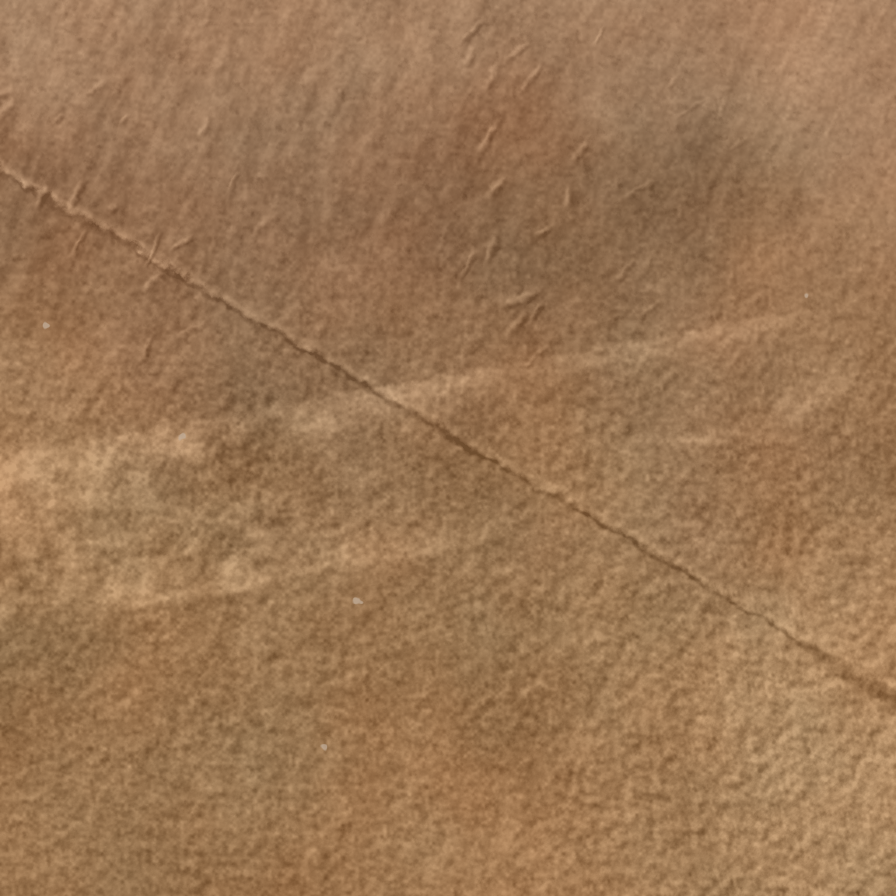
This texture is drawn by a WebGL 1 fragment shader. Its source:

```glsl
precision highp float;
// Dry, trampled earth: layered noise gives soft stains, crust and grain.
// Two tapering sand streaks and a faint arc cross it, cut by a long crack;
// short embossed gouges and a few pale pebbles are scattered by cell loops.
uniform vec2 u_resolution;

const vec3 DARK_EARTH = vec3(0.49, 0.35, 0.215);
const vec3 PALE_SAND = vec3(0.74, 0.585, 0.425);
const vec3 DUSTY_SHIFT = vec3(-0.004, 0.003, 0.034);
const vec3 RUSTY_SHIFT = vec3(0.05, -0.01, -0.03);
const vec3 PEBBLE = vec3(0.76, 0.68, 0.60);
const float BASE_TONE = 0.455;
const float STAIN = 0.62;
const float GRAIN = 0.36;
const float CRUST = 0.90;
const float GOUGE_CELLS = 17.0;
const float GOUGE_ANGLE = 0.85;
const vec2 CRACK = vec2(0.808, -0.585);        // height at left, slope
const vec2 UPPER_STREAK = vec2(0.492, 0.180);
const vec2 LOWER_STREAK = vec2(0.292, 0.188);
const vec2 ARC_CENTRE = vec2(0.77, 0.73);
const float ARC_RADIUS = 0.222;

float hash(vec2 p) {
  return fract(sin(dot(p, vec2(127.1, 311.7))) * 43758.5453);
}

float noise(vec2 p) {
  vec2 i = floor(p), f = fract(p);
  f = f * f * (3.0 - 2.0 * f);
  return mix(mix(hash(i), hash(i + vec2(1, 0)), f.x),
             mix(hash(i + vec2(0, 1)), hash(i + vec2(1, 1)), f.x), f.y);
}

float fbm(vec2 p) {
  float sum = 0.0, amp = 0.5;
  for (int i = 0; i < 5; i++) {
    sum += amp * noise(p);
    p = mat2(1.6, 1.2, -1.2, 1.6) * p + 7.3;
    amp *= 0.5;
  }
  return sum;
}

vec2 turn(vec2 p, float a) {
  return vec2(cos(a) * p.x + sin(a) * p.y, cos(a) * p.y - sin(a) * p.x);
}

float bump(float d, float w) { return exp(-d * d / (w * w)); }

// Height difference across a small step, lit from the upper left
float relief(vec2 q) {
  vec2 lightStep = vec2(-0.2, 0.25);
  return fbm(q - lightStep) - fbm(q + lightStep);
}

// Short slanted cuts, each with a bright and a shaded flank
float gouges(vec2 p) {
  vec2 cell = floor(p * GOUGE_CELLS);
  float sum = 0.0;
  for (int j = -1; j <= 1; j++) {
    for (int i = -1; i <= 1; i++) {
      vec2 id = cell + vec2(i, j);
      vec2 centre = (id + vec2(hash(id), hash(id + 17.0))) / GOUGE_CELLS;
      vec2 q = turn(p - centre, GOUGE_ANGLE + 0.9 * (hash(id + 31.0) - 0.5));
      q.y += 0.008 * (fbm(p * 80.0) - 0.5);
      float halfLength = mix(0.007, 0.030, hash(id + 43.0));
      float width = mix(0.0018, 0.0036, hash(id + 59.0));
      float ends = 1.0 - smoothstep(0.3, 1.0, abs(q.x) / halfLength);
      float flank = bump(q.y - width, width) - 0.75 * bump(q.y + width, width);
      sum += step(0.3, hash(id + 71.0)) * ends * flank;
    }
  }
  return sum;
}

float pebbles(vec2 p) {
  vec2 q = p * 26.0, id = floor(q);
  vec2 offset = fract(q) - 0.3 - 0.4 * vec2(hash(id + 5.0), hash(id + 9.0));
  float radius = mix(0.05, 0.13, hash(id + 13.0));
  float d = length(offset) + 0.15 * (noise(p * 220.0) - 0.5);
  return step(0.993, hash(id + 3.0)) * (1.0 - smoothstep(radius - 0.04, radius + 0.04, d));
}

void main() {
  vec2 p = gl_FragCoord.xy / u_resolution;
  float mottle = fbm(p * 38.0);
  float crumbs = fbm(p * 110.0 + 21.0);
  float wobble = 0.014 * (fbm(p * 55.0 + 3.0) - 0.5);
  float upper = smoothstep(0.45, 0.85, p.y);
  float corner = bump(length((p - vec2(0.93, 0.10)) * vec2(1.0, 0.85)), 0.24);
  float patches = fbm(p * 4.0 + 11.0) - 0.49;

  // Broad stains, drag marks, crust and grain
  float tone = BASE_TONE + STAIN * patches + 0.26 * corner + 0.30 * (fbm(p * 17.0) - 0.49);
  tone += 0.14 * smoothstep(0.75, 1.0, p.y) - 0.09 * bump(length(p - vec2(0.55, 0.74)), 0.25);
  vec2 drag = turn(p, 1.1);
  tone += 0.22 * (noise(drag * vec2(16.0, 140.0)) - 0.5) * (0.3 + 0.9 * noise(p * 6.0));
  tone += CRUST * relief(p * 95.0) * mix(0.75 + 0.5 * corner, 0.35, upper);
  tone += 0.45 * relief(drag * vec2(22.0, 70.0)) * upper * (1.0 - 0.7 * smoothstep(0.4, 0.9, p.x));
  float grain = noise(p * 256.0) + 0.8 * noise(turn(p, 0.6) * 170.0 + 4.0) - 0.9;
  tone += GRAIN * grain * mix(1.0, 0.6, upper);
  tone += 0.6 * max(crumbs - 0.62, 0.0) - 0.9 * max(0.36 - crumbs, 0.0);
  tone += 0.42 * gouges(p) * (0.10 + 0.90 * smoothstep(0.5, 0.68, p.y))
        * smoothstep(0.2, 0.55, noise(p * 5.0 + 2.0)) * (1.0 - 0.7 * smoothstep(0.55, 0.85, p.x));

  // Sand streaks with one crisp edge each, and mottled sand between them
  float below = UPPER_STREAK.x + UPPER_STREAK.y * p.x - p.y + wobble;
  float above = p.y - LOWER_STREAK.x - LOWER_STREAK.y * p.x + wobble;
  float upperSand = smoothstep(-0.004, 0.006, below) * bump(max(below, 0.0), mix(0.055, 0.012, p.x))
                  * (1.0 - smoothstep(0.84, 0.95, p.x));
  float lowerSand = smoothstep(-0.004, 0.006, above) * bump(max(above, 0.0), mix(0.042, 0.016, p.x * 1.7))
                  * smoothstep(0.06, 0.18, p.x) * (1.0 - smoothstep(0.48, 0.58, p.x));
  float between = smoothstep(0.0, 0.03, below) * smoothstep(0.0, 0.03, above)
                * (1.0 - smoothstep(0.25, 0.55, p.x));
  float arc = bump(length(p - ARC_CENTRE) - ARC_RADIUS + wobble, 0.011)
            * smoothstep(0.70, 0.78, p.x) * (1.0 - smoothstep(0.56, 0.62, p.y));
  tone += (0.36 * upperSand + 0.42 * lowerSand + 0.26 * arc) * (0.35 + 1.3 * mottle);
  tone += between * (0.10 + 1.0 * (mottle - 0.49));

  // Crack: crumbly ridge at the left, dark shadow and pale lip to the right
  float d = 0.863 * (p.y - CRACK.x - CRACK.y * p.x) + 0.8 * wobble + 0.004 * (noise(p * 22.0) - 0.5);
  float opened = smoothstep(0.12, 0.42, p.x);
  float ragged = 0.008 * (crumbs - 0.5) * mix(1.6, 0.5, opened);
  float width = 0.0022 + 0.0016 * noise(p * 40.0) + 0.008 * smoothstep(0.86, 1.0, p.x);
  tone -= mix(0.30, 0.52, opened) * bump(d + ragged + 0.5 * width, width) * (0.55 + 0.8 * mottle);
  tone += mix(0.42, 0.20, opened) * bump(d + ragged - 0.006, 0.005) * (0.1 + 1.7 * crumbs);

  vec3 colour = mix(DARK_EARTH, PALE_SAND, clamp(tone, -0.2, 1.2));
  colour += DUSTY_SHIFT * smoothstep(0.25, 0.9, p.y + 0.4 * (fbm(p * 5.0) - 0.5));
  colour += RUSTY_SHIFT * (fbm(p * 7.0 + 40.0) - 0.49);
  colour = mix(colour, PEBBLE, 0.75 * pebbles(p));
  gl_FragColor = vec4(colour, 1.0);
}
```
